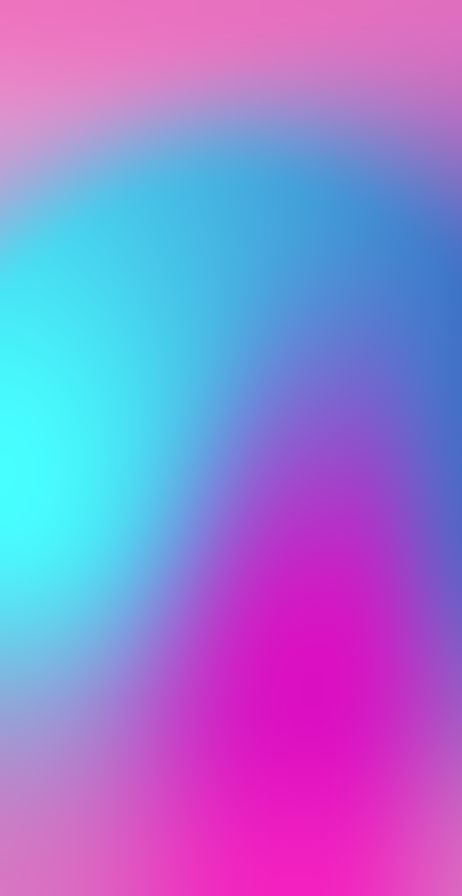
Reproduce this background procedurally as a WebGL 1 fragment shader.

```glsl
precision highp float;
// A soft gradient backdrop: a cyan-to-blue arch under a pink sky, curving
// around a magenta plume that rises from a rose floor. Each layer is a smooth
// coverage mask in 0..1 canvas units, blended from back to front.

uniform vec2 u_resolution;

#define GLOW_CENTER vec2(0.0, 0.47)
#define GLOW_SIZE vec2(0.40, 0.29)
#define ARCH_CREST vec2(0.51, 0.785)
#define ARCH_BEND 0.50
#define SKY_SOFTNESS 1.5
#define FLOOR_TOP 0.42
#define PLUME_TOP 0.78
#define PLUME_FULL 0.24
#define PLUME_SHARPNESS 2.5

const vec3 SKY_BLUE = vec3(0.28, 0.74, 0.90);
const vec3 DEEP_BLUE = vec3(0.24, 0.45, 0.78);
const vec3 CYAN = vec3(0.28, 1.00, 1.00);
const vec3 ROSE = vec3(0.84, 0.47, 0.76);
const vec3 MAGENTA = vec3(0.86, 0.06, 0.76);
const vec3 HOT_PINK = vec3(0.95, 0.13, 0.75);
const vec3 PINK = vec3(0.935, 0.45, 0.75);
const vec3 PALE_PINK = vec3(0.90, 0.57, 0.80);
const vec3 ORCHID = vec3(0.88, 0.43, 0.75);

// Smooth fall from 1 at or below "low" to 0 at or above "high".
float fadeUp(float low, float high, float y) {
    return 1.0 - smoothstep(low, high, y);
}

// Blue arch, brightened by a cyan glow on the left edge.
vec3 archColor(vec2 uv) {
    vec3 blue = mix(SKY_BLUE, DEEP_BLUE, uv.x * uv.x);
    vec2 d = (uv - GLOW_CENTER) / GLOW_SIZE;
    return mix(blue, CYAN, exp(-dot(d, d)));
}

// Pink sky, paler toward the lower left.
vec3 skyColor(vec2 uv) {
    float pale = fadeUp(0.84, 1.0, uv.y) * (1.0 - uv.x);
    return mix(mix(PINK, ORCHID, uv.x), PALE_PINK, pale);
}

// How much of the arch shows below the curved edge of the sky.
float archMask(vec2 uv) {
    float dx = uv.x - ARCH_CREST.x;
    float low = ARCH_CREST.y - ARCH_BEND * dx * dx;
    float high = 0.94 + 0.10 * uv.x;
    return pow(fadeUp(low, high, uv.y), SKY_SOFTNESS);
}

// Leaning plume, wider on its left and narrowing with height.
float plumeMask(vec2 uv) {
    float dx = uv.x - (0.64 + 0.16 * uv.y);
    float width = clamp(0.465 - 0.385 * uv.y, 0.18, 0.38);
    width *= mix(1.0, 0.78, smoothstep(-0.08, 0.08, dx));
    float across = exp(-pow(abs(dx) / width, PLUME_SHARPNESS));
    return across * fadeUp(PLUME_FULL, PLUME_TOP, uv.y);
}

void main() {
    vec2 uv = gl_FragCoord.xy / u_resolution;

    vec3 color = archColor(uv);
    color = mix(color, ROSE, fadeUp(0.0, FLOOR_TOP, uv.y));

    vec3 plume = mix(MAGENTA, HOT_PINK, fadeUp(0.0, 0.22, uv.y));
    color = mix(color, plume, plumeMask(uv));

    color = mix(skyColor(uv), color, archMask(uv));
    gl_FragColor = vec4(color, 1.0);
}
```
